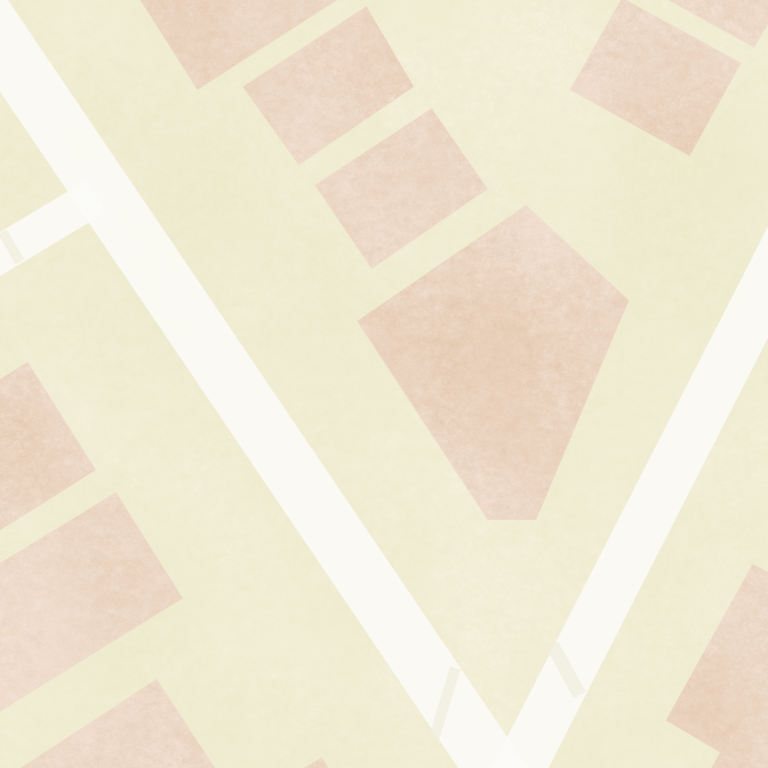
Write a three.js fragment shader that draws this texture map.

```glsl
varying vec2 vUv;

const vec3 LAWN_PALE = vec3(0.962, 0.946, 0.866);
const vec3 LAWN_DEEP = vec3(0.916, 0.902, 0.768);
const vec3 CLAY_PALE = vec3(0.952, 0.895, 0.845);
const vec3 CLAY_DEEP = vec3(0.882, 0.762, 0.655);
const vec3 ROAD_WHITE = vec3(0.986, 0.984, 0.973);
const vec3 CROSSING = vec3(0.940, 0.932, 0.870);
const float EDGE = 0.0010;

// Gradient noise
vec2 hashGradient(vec2 cell) {
  vec2 h = vec2(dot(cell, vec2(127.1, 311.7)), dot(cell, vec2(269.5, 183.3)));
  return fract(sin(h) * 43758.55) * 2.0 - 1.0;
}

float gradientNoise(vec2 p) {
  vec2 i = floor(p);
  vec2 f = p - i;
  vec2 w = f * f * f * (f * (f * 6.0 - 15.0) + 10.0);
  vec2 x = vec2(1.0, 0.0);
  float low = mix(dot(hashGradient(i), f), dot(hashGradient(i + x), f - x), w.x);
  float high = mix(dot(hashGradient(i + x.yx), f - x.yx),
                   dot(hashGradient(i + x.xx), f - x.xx), w.x);
  return mix(low, high, w.y);
}

float fbm(vec2 p, float gain) {
  float sum = 0.0;
  float amplitude = 1.0;
  for (int i = 0; i < 4; i++) {
    sum += amplitude * gradientNoise(p);
    p = mat2(1.6, 1.2, -1.2, 1.6) * p + 7.3;
    amplitude *= gain;
  }
  return sum;
}

// Shapes: signed distances, corners run counterclockwise
float side(vec2 p, vec2 a, vec2 b) {
  vec2 d = normalize(b - a);
  return dot(p - a, vec2(d.y, -d.x));
}

float quad(vec2 p, vec2 a, vec2 b, vec2 c, vec2 d) {
  return max(max(side(p, a, b), side(p, b, c)), max(side(p, c, d), side(p, d, a)));
}

float strip(vec2 p, vec2 a, vec2 b, float halfWidth) {
  vec2 along = normalize(b - a);
  vec2 q = p - 0.5 * (a + b);
  float across = abs(dot(q, vec2(-along.y, along.x))) - halfWidth;
  return max(across, abs(dot(q, along)) - 0.5 * length(b - a));
}

float fill(float d) {
  return 1.0 - smoothstep(-EDGE, EDGE, d);
}

float bloom(vec2 p, vec2 centre, float radius) {
  vec2 q = (p - centre) / radius;
  return exp(-dot(q, q));
}

float buildings(vec2 p) {
  // Upper row
  float d = quad(p, vec2(0.257, 0.883), vec2(0.478, 1.025), vec2(0.4, 1.14), vec2(0.180, 1.004));
  d = min(d, quad(p, vec2(0.389, 0.785), vec2(0.539, 0.887), vec2(0.477, 0.992), vec2(0.316, 0.887)));
  d = min(d, quad(p, vec2(0.484, 0.650), vec2(0.635, 0.754), vec2(0.562, 0.859), vec2(0.410, 0.759)));
  d = min(d, quad(p, vec2(0.742, 0.883), vec2(0.898, 0.797), vec2(0.965, 0.918), vec2(0.810, 1.003)));
  d = min(d, quad(p, vec2(0.870, 1.0), vec2(0.982, 0.938), vec2(1.048, 1.05), vec2(0.93, 1.1)));
  // Central five-sided block
  vec2 foot = vec2(0.698, 0.323);
  vec2 east = vec2(0.819, 0.609);
  vec2 west = vec2(0.465, 0.582);
  vec2 heel = vec2(0.635, 0.323);
  vec2 peak = vec2(0.685, 0.733);
  float block = max(max(side(p, heel, foot), side(p, foot, east)), side(p, east, peak));
  d = min(d, max(block, max(side(p, peak, west), side(p, west, heel))));
  // Lower left row
  d = min(d, quad(p, vec2(-0.026, 0.293), vec2(0.125, 0.388), vec2(0.036, 0.529), vec2(-0.115, 0.434)));
  d = min(d, quad(p, vec2(-0.07, 0.03), vec2(0.238, 0.221), vec2(0.151, 0.359), vec2(-0.07, 0.224)));
  d = min(d, quad(p, vec2(0.1, -0.19), vec2(0.318, -0.058), vec2(0.204, 0.116), vec2(-0.01, -0.024)));
  d = min(d, quad(p, vec2(0.38, -0.1), vec2(0.458, -0.05), vec2(0.419, 0.014), vec2(0.34, -0.034)));
  // Stepped lower right block
  d = min(d, quad(p, vec2(0.867, 0.062), vec2(1.094, -0.072), vec2(1.094, 0.203), vec2(0.98, 0.266)));
  return min(d, quad(p, vec2(0.915, -0.02), vec2(1.094, -0.02), vec2(1.094, 0.039), vec2(0.948, 0.039)));
}

void main() {
  vec2 p = vUv;
  float wash = fbm(p * 6.0, 0.6);
  float grain = fbm(p * vec2(50.0, 62.0), 0.95) * (1.0 + 0.7 * gradientNoise(p * 9.0 + 3.7));

  // Lawn
  float green = bloom(p, vec2(0.23, 0.74), 0.13) + bloom(p, vec2(0.87, 0.73), 0.13)
              + bloom(p, vec2(0.17, 0.13), 0.15) - bloom(p, vec2(0.62, 0.9), 0.13)
              - bloom(p, vec2(0.66, 0.2), 0.16) - bloom(p, vec2(0.33, 0.2), 0.1);
  float lawnTone = 0.42 + 0.17 * green + 0.2 * wash + 0.19 * grain;
  vec3 colour = mix(LAWN_PALE, LAWN_DEEP, clamp(lawnTone, 0.0, 1.0));

  // Clay blocks with pooled pigment
  float pigment = bloom(p, vec2(0.62, 0.52), 0.12) + 0.7 * bloom(p, vec2(0.51, 0.92), 0.07)
                + 0.7 * bloom(p, vec2(0.02, 0.43), 0.09) + 0.6 * bloom(p, vec2(0.9, 0.08), 0.08)
                + 0.5 * bloom(p, vec2(0.87, 0.83), 0.08) + 0.5 * bloom(p, vec2(0.25, 0.96), 0.09)
                - 0.4 * bloom(p, vec2(0.7, 0.68), 0.07) - 0.5 * bloom(p, vec2(0.02, 0.14), 0.08);
  float clayTone = 0.36 + 0.27 * pigment + 0.2 * wash + (0.2 + 0.06 * pigment) * grain;
  vec3 clay = mix(CLAY_PALE, CLAY_DEEP, clamp(clayTone, 0.0, 1.0));
  colour = mix(colour, clay, fill(buildings(p) + 0.0005 * grain));

  // Translucent roads, whiter where they overlap
  vec3 road = ROAD_WHITE + 0.003 * grain;
  colour = mix(colour, road, 0.86 * fill(strip(p, vec2(-0.103, 1.1), vec2(0.71, -0.1), 0.0377)));
  colour = mix(colour, road, 0.86 * fill(strip(p, vec2(0.626, -0.1), vec2(1.087, 0.803), 0.033)));
  colour = mix(colour, road, 0.86 * fill(strip(p, vec2(-0.1, 0.609), vec2(0.126, 0.745), 0.0245)));

  // Faint crossings
  float crossing = strip(p, vec2(0.003, 0.698), vec2(0.026, 0.659), 0.0065);
  crossing = min(crossing, strip(p, vec2(0.593, 0.13), vec2(0.565, 0.039), 0.007));
  crossing = min(crossing, strip(p, vec2(0.719, 0.16), vec2(0.755, 0.095), 0.009));
  colour = mix(colour, CROSSING, 0.7 * fill(crossing));

  gl_FragColor = vec4(colour, 1.0);
}
```
